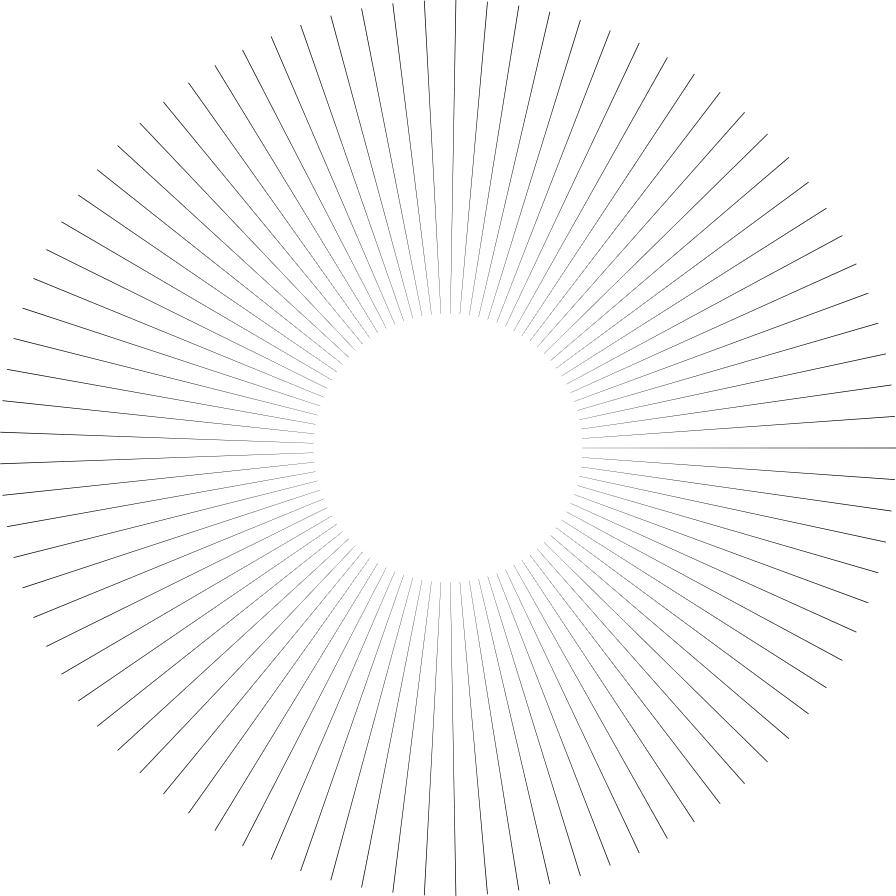
Give the GLSL for this background, as a WebGL 2 fragment shader.

```glsl
#version 300 es
precision highp float;
// Draws a ring of thin black rays that taper inward on a white ground.

uniform vec2 u_resolution;
out vec4 fragColor;

const float TAU = 6.2831853;
const float RAY_COUNT = 89.0;
const float RAY_SPREAD = 0.00167; // angular width of one ray, in radians
const float INNER_RADIUS = 0.15;
const float OUTER_RADIUS = 0.5;
const vec3 PAPER = vec3(1.0);
const vec3 INK = vec3(0.0);

// Share of a pixel-wide window at distance d that a band covers
float bandCoverage(float d, float halfWidth, float pixel) {
    float high = min(d + 0.5 * pixel, halfWidth);
    float low = max(d - 0.5 * pixel, -halfWidth);
    return max(high - low, 0.0) / pixel;
}

// Signed distance across the nearest of count evenly spaced rays
float rayDistance(vec2 p, float count) {
    float turn = atan(p.y, p.x) / TAU * count;
    float offset = fract(turn + 0.5) - 0.5;
    return length(p) * sin(offset * TAU / count);
}

// Smooth mask between two radii
float ringMask(float radius, float inner, float outer, float pixel) {
    float middle = 0.5 * (inner + outer);
    return bandCoverage(radius - middle, 0.5 * (outer - inner), pixel);
}

void main() {
    float side = min(u_resolution.x, u_resolution.y);
    float pixel = 1.0 / side;
    vec2 p = (gl_FragCoord.xy - 0.5 * u_resolution) / side;
    float radius = length(p);

    // Rays widen in proportion to the radius
    float halfWidth = 0.5 * RAY_SPREAD * radius;
    float ray = bandCoverage(rayDistance(p, RAY_COUNT), halfWidth, pixel);
    float ring = ringMask(radius, INNER_RADIUS, OUTER_RADIUS, pixel);

    fragColor = vec4(mix(PAPER, INK, ray * ring), 1.0);
}
```
